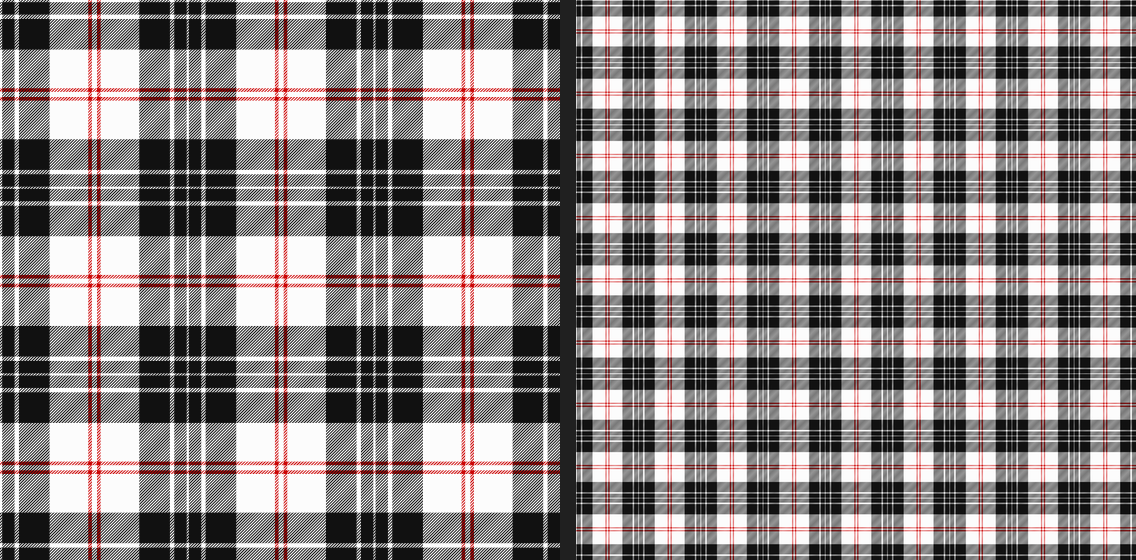
Left: one tile. Right: repeated 3 by 3.
Give the GLSL for this pattern, as a WebGL 2 fragment shader.

```glsl
#version 300 es
precision highp float;
// Woven tartan: one mirrored stripe sequence colours both warp and weft.
// A diagonal twill shows each of them half of the time, so stripes cross
// in solid blocks where they agree and in fine hatching where they differ.

uniform vec2 u_resolution;
out vec4 fragColor;

const float REPEATS = 3.0;        // setts across and down
const float SETT = 256.0;         // threads in one sett
const float TWILL = 4.0;          // threads in one twill step, divides SETT
const vec2 PIVOT = vec2(1.5, -1.5); // mirror point of the sett, in threads

// Stripe edges, in threads from the mirror point
const float THIN_LINE = 1.5;
const float INNER_BLACK = 18.5;
const float GUARD_LINE = 24.5;
const float OUTER_BLACK = 66.5;
const float RED_START = 119.5;
const float RED_END = 124.5;

const vec3 WHITE = vec3(0.99);
const vec3 BLACK = vec3(0.065);
const vec3 RED = vec3(0.80, 0.015, 0.015);

// Smoothed coverage of the stripe from start to end
float stripe(float d, float start, float end, float pixel) {
    float afterStart = clamp((d - start) / pixel + 0.5, 0.0, 1.0);
    float afterEnd = clamp((d - end) / pixel + 0.5, 0.0, 1.0);
    return afterStart - afterEnd;
}

// Colour of the thread at a position along one axis
vec3 threadColor(float position, float pixel) {
    float d = abs(mod(position + 0.5 * SETT, SETT) - 0.5 * SETT);
    float black = stripe(d, THIN_LINE, INNER_BLACK, pixel)
                + stripe(d, GUARD_LINE, OUTER_BLACK, pixel);
    float red = stripe(d, RED_START, RED_END, pixel);
    return mix(mix(WHITE, BLACK, black), RED, red);
}

// Share of warp on top: equal diagonal bands, fading to half when too fine
float twill(vec2 threads, vec2 pixel) {
    float phase = fract((threads.x - threads.y) / TWILL - 0.25);
    float distanceToEdge = 0.25 - abs(phase - 0.5);
    return clamp(0.5 + distanceToEdge * TWILL / length(pixel), 0.0, 1.0);
}

void main() {
    vec2 pixel = REPEATS * SETT / u_resolution; // threads per pixel
    vec2 threads = gl_FragCoord.xy * pixel;

    vec3 warp = threadColor(threads.x - PIVOT.x, pixel.x);
    vec3 weft = threadColor(threads.y - PIVOT.y, pixel.y);
    fragColor = vec4(mix(weft, warp, twill(threads, pixel)), 1.0);
}
```
